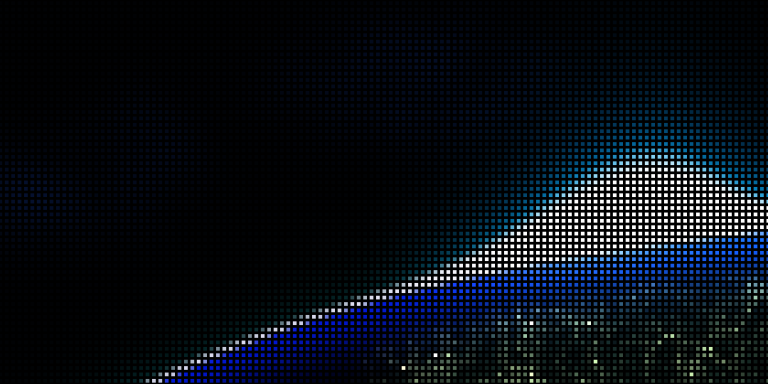
A Shadertoy shader for this background:

```glsl
// Planet limb at sunrise with city lights, shown as a grid of square dots.
#define ROWS 60.0
#define DOT_HALF 0.29
#define GRID_SHIFT vec2(0.45, 0.0)
#define SUN_X 1.68
#define SUN_HEIGHT 0.215
#define RIM_WIDTH 0.017
#define OCEAN_DEPTH 0.115
#define CITY_SCALE 13.0

const vec3 NAVY = vec3(0.015, 0.06, 0.18);
const vec3 TEAL = vec3(0.02, 0.34, 0.34);
const vec3 SKY_BLUE = vec3(0.0, 0.34, 0.60);
const vec3 DEEP_BLUE = vec3(0.0, 0.09, 0.85);
const vec3 BRIGHT_BLUE = vec3(0.08, 0.34, 1.0);
const vec3 LAND = vec3(0.06, 0.11, 0.09);
const vec3 CITY = vec3(0.85, 0.92, 0.65);

float hash(vec2 p) {
    p = fract(p * vec2(0.1031, 0.1137));
    p += dot(p, p.yx + 33.33);
    return fract((p.x + p.y) * p.x * 17.0);
}

float gradientDot(vec2 cell, vec2 offset) {
    float angle = 6.2832 * hash(cell + 71.0);
    return dot(vec2(cos(angle), sin(angle)), offset);
}

float gradientNoise(vec2 p) {
    vec2 i = floor(p), f = fract(p);
    vec2 u = f * f * f * (f * (f * 6.0 - 15.0) + 10.0);
    vec2 e = vec2(1.0, 0.0);
    return mix(mix(gradientDot(i, f), gradientDot(i + e, f - e), u.x),
               mix(gradientDot(i + e.yx, f - e.yx), gradientDot(i + 1.0, f - 1.0), u.x), u.y);
}

float glow(vec2 p, vec2 center, vec2 radius) {
    vec2 q = (p - center) / radius;
    return exp(-dot(q, q));
}

// Height of the planet edge above the bottom of the canvas.
float limbHeight(float x) {
    float t = x - 0.417;
    return 0.008 + t * (0.48 + t * (0.043 * t - 0.215));
}

// Thickness of the overexposed band: a thin rim that swells at the sun.
float bandThickness(float x) {
    float s = (x - SUN_X) / (x < SUN_X ? 0.36 : 0.28);
    return RIM_WIDTH + SUN_HEIGHT * exp(-s * s);
}

vec3 skyColor(vec2 p, float above) {
    float sunSide = smoothstep(0.9, 1.5, p.x);
    float d = max(above, 0.0);
    vec3 color = NAVY * 0.75 * glow(p, vec2(0.08, 0.50), vec2(0.30, 0.13));
    color += NAVY * 0.8 * glow(p, vec2(1.10, 0.78), vec2(0.32, 0.16));
    color += NAVY * 0.4 * glow(p, vec2(0.40, 0.64), vec2(0.14, 0.13));
    color *= 0.9 + 0.9 * gradientNoise(p * 6.0);
    color += TEAL * mix(0.50, 0.85, sunSide) * exp(-d / 0.055);
    color += SKY_BLUE * sunSide * exp(-d / 0.14);
    return color + vec3(0.004, 0.008, 0.016);
}

vec3 cityLights(vec2 p, vec2 cell) {
    float veins = 1.0 - abs(gradientNoise(p * CITY_SCALE)) * 3.2;
    float clusters = smoothstep(-0.25, 0.45, gradientNoise(p * 7.0 + 19.0));
    float sparkle = hash(cell + 5.0);
    float light = smoothstep(0.15, 1.0, veins) * (0.12 + 0.5 * clusters);
    light *= 0.3 + 1.1 * sparkle;
    light += smoothstep(0.94, 1.0, sparkle) * clusters;
    return LAND * (0.5 + sparkle) + CITY * light;
}

vec3 planetColor(vec2 p, vec2 cell, float depth) {
    float sunSide = smoothstep(0.9, 1.6, p.x);
    float fade = exp(-pow(depth / OCEAN_DEPTH, 2.0));
    vec3 color = mix(DEEP_BLUE, BRIGHT_BLUE, sunSide) * fade;
    color += vec3(0.55, 0.48, 0.35) * exp(-depth / 0.022)
           * glow(p, vec2(1.58, 0.30), vec2(0.28, 0.20));
    color += vec3(0.0, 0.11, 0.22) * sunSide * exp(-depth / 0.13);
    float land = smoothstep(0.07, 0.15, depth) * smoothstep(0.88, 1.15, p.x);
    return color + cityLights(p, cell) * land;
}

vec3 sceneColor(vec2 p, vec2 cell) {
    float h = p.y - limbHeight(p.x);
    float thickness = bandThickness(p.x);
    float above = h - thickness;
    vec3 color = mix(planetColor(p, cell, max(-h, 0.0)), skyColor(p, above),
                     smoothstep(-0.008, 0.008, h));
    // The upper side of the band is softer where the sun glare spreads.
    float softness = 0.010 + 0.14 * thickness;
    float band = smoothstep(-0.012, 0.004, h) * (1.0 - smoothstep(-softness, softness, above));
    vec3 white = mix(vec3(0.86, 0.86, 0.94), vec3(1.0), smoothstep(0.8, 1.4, p.x));
    return mix(color, white, band);
}

void mainImage(out vec4 fragColor, in vec2 fragCoord) {
    vec2 grid = fragCoord / iResolution.y * ROWS + GRID_SHIFT;
    vec2 cell = floor(grid);
    vec2 center = (cell + 0.5 - GRID_SHIFT) / ROWS;

    // Square dot with edges one pixel soft.
    vec2 q = abs(grid - cell - 0.5);
    float pixel = ROWS / iResolution.y;
    vec2 cover = clamp((DOT_HALF - q) / pixel + 0.5, 0.0, 1.0);
    vec3 color = clamp(sceneColor(center, cell), 0.0, 1.0);
    fragColor = vec4(color * cover.x * cover.y, 1.0);
}
```
